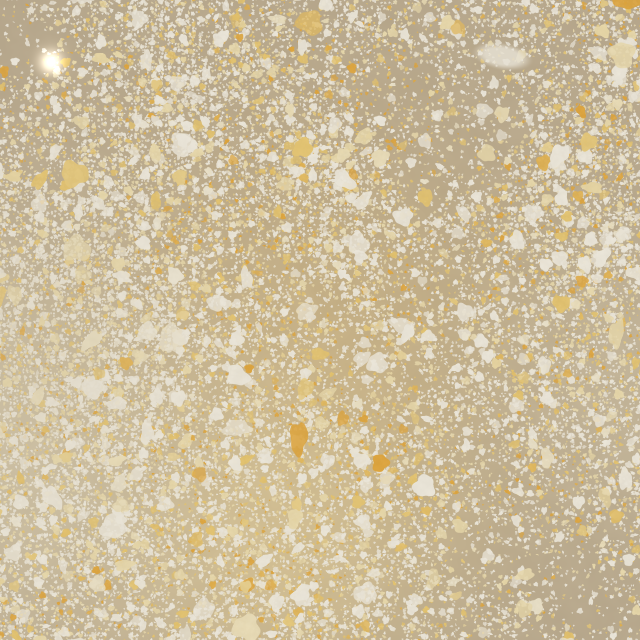
Give the GLSL for this texture, as a Shadertoy shader.

```glsl
// Polished resin terrazzo: white, cream and amber stone chips scattered in a warm beige binder.

const vec3 BINDER_GREY  = vec3(0.715, 0.655, 0.550);
const vec3 BINDER_OCHRE = vec3(0.765, 0.680, 0.515);
const vec3 BINDER_GOLD  = vec3(0.835, 0.755, 0.570);
const vec3 BINDER_PALE  = vec3(0.800, 0.750, 0.640);
const vec3 CHIP_WHITE   = vec3(0.910, 0.890, 0.840);
const vec3 CHIP_CREAM   = vec3(0.895, 0.835, 0.660);
const vec3 CHIP_YELLOW  = vec3(0.880, 0.755, 0.430);
const vec3 CHIP_AMBER   = vec3(0.860, 0.640, 0.240);

const int   LAYERS       = 6;
const float FINEST_CELLS = 190.0;  // cells across the canvas, smallest chips
const float LAYER_RATIO  = 0.64;   // each layer is this much coarser
const float EDGE         = 0.0011; // softness of chip edges
const float TAU          = 6.28318;

vec3 hash3(vec2 p) {
    vec3 q = fract(vec3(p.xyx) * vec3(0.1031, 0.1030, 0.0973));
    q += dot(q, q.yxz + 33.33);
    return fract((q.xxy + q.yzz) * q.zyx);
}

// Soft round patch
float spot(vec2 p, vec2 centre, float radius) {
    vec2 d = (p - centre) / radius;
    return exp(-dot(d, d));
}

// Smooth layered sines, about -1 to 1
float waves(vec2 p) {
    float sum = 0.0, amp = 0.5;
    for (int i = 0; i < 4; i++) {
        sum += amp * sin(p.x + 1.3 * sin(p.y * 0.8)) * cos(p.y + 0.9 * sin(p.x * 0.7));
        p = mat2(0.8, 0.6, -0.6, 0.8) * p * 1.8 + 2.1;
        amp *= 0.62;
    }
    return sum;
}

// Chance that a cell holds a chip
float density(vec2 p) {
    float d = 0.56 + 0.20 * waves(p * 17.0);
    d += 0.30 * spot(p, vec2(0.08, 0.45), 0.24) + 0.24 * spot(p, vec2(0.30, 0.86), 0.16);
    d += 0.28 * spot(p, vec2(0.52, 0.70), 0.11) + 0.22 * spot(p, vec2(0.92, 0.66), 0.13);
    d -= 0.50 * spot(p, vec2(0.00, 0.96), 0.14) + 0.42 * spot(p, vec2(0.70, 0.82), 0.14);
    d -= 0.24 * spot(p, vec2(0.60, 0.47), 0.16) + 0.38 * spot(p, vec2(0.86, 0.04), 0.18);
    return clamp(d, 0.10, 0.92);
}

vec3 binder(vec2 p) {
    vec3 c = mix(BINDER_GREY, BINDER_OCHRE, spot(p, vec2(0.50, 0.46), 0.30));
    c = mix(c, BINDER_GOLD, 0.85 * spot(p, vec2(0.42, 0.16), 0.25));
    c = mix(c, BINDER_PALE, 0.90 * spot(p, vec2(0.00, 0.28), 0.30));
    c = mix(c, BINDER_PALE, 0.50 * spot(p, vec2(1.00, 0.40), 0.22));
    return c + 0.012 * waves(p * 40.0);
}

vec3 chipColor(float pick, vec2 p) {
    pick += 0.13 * waves(p * 13.0 + 4.0);
    vec3 c = mix(CHIP_WHITE, CHIP_CREAM, smoothstep(0.50, 0.66, pick));
    c = mix(c, CHIP_YELLOW, smoothstep(0.76, 0.86, pick));
    return mix(c, CHIP_AMBER, smoothstep(0.90, 0.99, pick));
}

// Lays one grid of jittered, lumpy chips over the colour
vec3 addChips(vec3 color, vec2 p, float cells, float seed, float presence, float edge) {
    vec2 grid = p * cells + seed * 7.3;
    vec2 home = floor(grid);
    for (int k = 0; k < 9; k++) {
        vec2 cell = home + vec2(k % 3 - 1, k / 3 - 1);
        vec3 place = hash3(cell + seed * 61.7);
        vec3 shape = hash3(cell + seed * 37.1 + 201.0);
        vec3 look  = hash3(cell + seed * 23.9 + 409.0);
        vec2 centre = cell + 0.5 + 0.65 * (place.xy - 0.5);
        vec2 spotAt = (centre - seed * 7.3) / cells;
        if (place.z > presence * density(spotAt)) continue;

        // Turned and stretched outline with a few blunt corners
        float turn = shape.x * TAU, stretch = mix(1.0, 1.5, shape.y * shape.y);
        vec2 q = mat2(cos(turn), -sin(turn), sin(turn), cos(turn)) * (grid - centre);
        q *= vec2(1.0 / stretch, stretch * 0.9);
        float a = atan(q.y, q.x);
        float outline = 1.0 + 0.13 * sin(3.0 * a + look.x * TAU) + 0.08 * sin(5.0 * a + look.y * TAU);
        float radius = mix(0.17, 0.40, shape.z) * outline;
        float dist = (length(q) - radius) / cells;
        float cover = 1.0 - smoothstep(-edge, edge, dist);

        // Some chips lie deeper in the resin and look fainter
        vec3 tint = chipColor(look.z, spotAt) + 0.015 * waves(grid * 5.0);
        color = mix(color, tint, cover * mix(0.60, 1.0, sqrt(look.y)));
    }
    return color;
}

void mainImage(out vec4 fragColor, in vec2 fragCoord) {
    vec2 p = fragCoord / iResolution.y;
    float edge = max(EDGE, 0.7 / iResolution.y);
    vec3 color = binder(p);

    // Chips from dust to pebbles
    float cells = FINEST_CELLS;
    for (int i = 0; i < LAYERS; i++) {
        float presence = mix(0.85, 0.28, float(i) / float(LAYERS - 1));
        color = addChips(color, p, cells, float(i) + 1.0, presence, edge);
        cells *= LAYER_RATIO;
    }

    // Hazy sheen, a pale smear and a small lamp glint
    color = mix(color, BINDER_PALE, 0.25 * spot(p, vec2(0.0, 0.45), 0.22));
    vec2 smear = (p - vec2(0.785, 0.912)) * vec2(1.0, 2.2) + vec2(0.0, 0.3 * (p.x - 0.785));
    color = mix(color, CHIP_WHITE, 0.8 * smoothstep(0.05, 0.025, length(smear)));
    color += 0.5 * spot(p, vec2(0.08, 0.903), 0.017);
    fragColor = vec4(clamp(color, 0.0, 1.0), 1.0);
}
```
